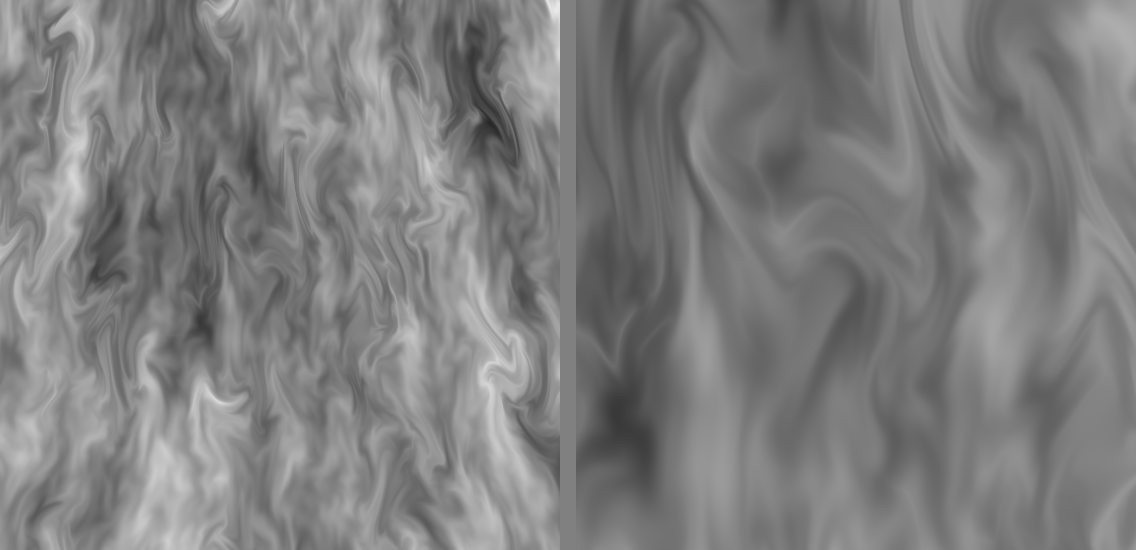
Left: the whole. Right: its middle third, enlarged.
Reproduce this texture procedurally as a Shadertoy shader.

```glsl
const float MEAN_GREY = 0.532;
const float BAND_CONTRAST = 0.068;   // broad dark and light columns
const float PATCH_CONTRAST = 0.24;   // broad irregular clouds
const float STREAK_CONTRAST = 0.29;  // widest streak layer
const float STREAK_FADE = 0.8;       // contrast kept per finer layer
const float STREAK_FREQ = 6.0;
const float STREAK_STRETCH = 0.2;    // vertical frequency over horizontal
const float STRETCH_GROWTH = 1.17;   // finer layers are less elongated
const float CREST_CONTRAST = 0.17;
const float CREST_FREQ = 27.0;
const float SWIRL_FREQ = 8.5;
const float SWIRL_STRETCH = 0.5;
const float SWIRL_CALM = 0.13;
const float SWIRL_ROUGH = 0.38;
const float FAN = 0.35;              // streaks spread apart downwards
const float FAN_CENTRE = 0.45;
const float TAU = 6.28319;

vec2 cornerGradient(vec2 cell) {
    float angle = TAU * fract(sin(dot(cell, vec2(127.1, 311.7))) * 43758.5);
    return vec2(cos(angle), sin(angle));
}

float gradientNoise(vec2 p) {
    vec2 cell = floor(p), f = p - cell;
    vec2 w = f * f * f * (f * (f * 6.0 - 15.0) + 10.0);
    vec2 e = vec2(1.0, 0.0);
    float a = dot(cornerGradient(cell), f);
    float b = dot(cornerGradient(cell + e), f - e);
    float c = dot(cornerGradient(cell + e.yx), f - e.yx);
    float d = dot(cornerGradient(cell + 1.0), f - 1.0);
    return mix(mix(a, b, w.x), mix(c, d, w.x), w.y);
}

// Divergence-free flow around the hills of the noise
vec2 curl(vec2 p) {
    const float STEP = 0.05;
    float here = gradientNoise(p);
    float dx = gradientNoise(p + vec2(STEP, 0.0)) - here;
    float dy = gradientNoise(p + vec2(0.0, STEP)) - here;
    return vec2(SWIRL_STRETCH * dy, -dx) / STEP;
}

// Fold the plane with ever smaller eddies
vec2 swirl(vec2 p, float strength) {
    float freq = SWIRL_FREQ;
    for (int i = 0; i < 5; i++) {
        vec2 q = p * vec2(freq, freq * SWIRL_STRETCH) + 7.3 * float(i);
        p += strength * curl(q) / freq;
        freq *= 1.65;
    }
    return p;
}

float streaks(vec2 p) {
    float sum = 0.0, weight = STREAK_CONTRAST;
    float freq = STREAK_FREQ, stretch = STREAK_STRETCH;
    for (int i = 0; i < 5; i++) {
        vec2 q = p * vec2(freq, freq * stretch);
        sum += weight * gradientNoise(q + 13.7 * float(i + 1));
        weight *= STREAK_FADE;
        freq *= 1.75;
        stretch *= STRETCH_GROWTH;
    }
    return sum;
}

float columns(vec2 p) {
    float wide = -cos(TAU * (p.x - 0.32) / 0.9);
    float narrow = -cos(TAU * (p.x - 0.52) / 0.23 + 1.5 * sin(3.0 * p.y));
    return wide + 0.7 * narrow * (0.4 + 0.6 * p.y);
}

void mainImage(out vec4 fragColor, in vec2 fragCoord) {
    vec2 p = fragCoord / iResolution.y;
    p.x = FAN_CENTRE + (p.x - FAN_CENTRE) * (1.0 + FAN * (p.y - 0.5));

    // Calm and rough patches
    float rough = smoothstep(-0.25, 0.4, gradientNoise(p * vec2(8.0, 4.5) + 41.0));
    vec2 flow = swirl(p, mix(SWIRL_CALM, SWIRL_ROUGH, rough));

    float grey = MEAN_GREY + BAND_CONTRAST * columns(flow) + streaks(flow);
    grey += PATCH_CONTRAST * gradientNoise(flow * vec2(4.0, 2.2) + 23.0);

    // Short bright crests, broken up by a second noise
    vec2 crestPoint = flow * vec2(CREST_FREQ, CREST_FREQ * 0.42) + 5.0;
    float ridge = 1.0 - 2.0 * abs(gradientNoise(crestPoint));
    float broken = smoothstep(-0.15, 0.4, gradientNoise(crestPoint * 0.6 + 60.0));
    grey += CREST_CONTRAST * mix(0.3, 1.0, rough) * broken * (ridge * ridge - 0.4);

    fragColor = vec4(vec3(clamp(grey, 0.03, 0.95)), 1.0);
}
```
